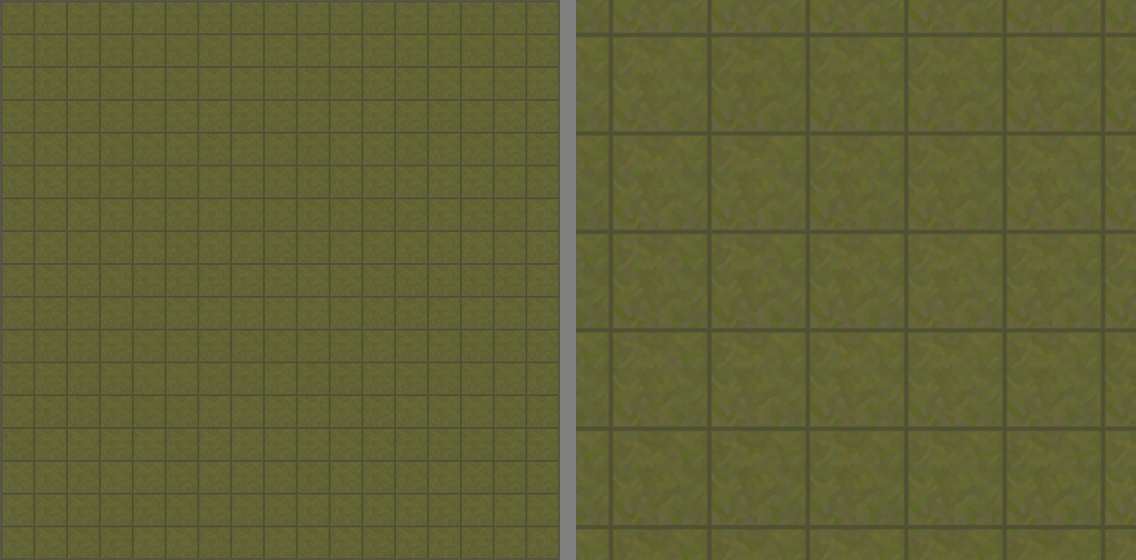
Left, the full canvas; right, a detail of the centre.
Reproduce this pattern procedurally as a WebGL 1 fragment shader.

```glsl
precision highp float;

uniform vec2 u_resolution;

vec2 hash2(vec2 p) {
  vec2 q = vec2(dot(p, vec2(127.1, 311.7)), dot(p, vec2(269.5, 183.3)));
  return fract(sin(q) * 43758.55);
}

// Cellular noise: x = distance to the nearest seed, y = random id of that seed.
vec2 cellular(vec2 p) {
  vec2 base = floor(p);
  vec2 nearest = vec2(8.0, 0.0);
  for (int j = -1; j <= 1; j++) {
    for (int i = -1; i <= 1; i++) {
      vec2 cell = base + vec2(float(i), float(j));
      vec2 seed = hash2(cell);
      float d = length(cell + seed - p);
      if (d < nearest.x) nearest = vec2(d, hash2(cell + 57.0).x);
    }
  }
  return nearest;
}

// Mossy ground inside one tile; t runs from the top left corner.
vec3 mossColor(vec2 t) {
  vec2 warped = t + 0.03 * sin(t.yx * 19.0 + vec2(0.0, 2.0));
  vec2 patches = cellular(warped * 5.0 + 3.0);
  vec2 grains = cellular(warped * 13.0 + 21.0);
  vec2 flecks = cellular(mat2(0.8, 0.6, -0.6, 0.8) * warped * vec2(9.0, 8.0) + 40.0);
  float waves = sin(t.x * 9.0 + t.y * 7.0) * sin(t.y * 11.0 - t.x * 4.0 + 1.0);

  vec3 color = mix(vec3(0.388, 0.396, 0.193), vec3(0.378, 0.382, 0.232),
                   clamp(0.42 + 0.25 * waves + 0.5 * (patches.y - 0.5), 0.0, 1.0));
  color += 0.030 * (grains.y - 0.5) + 0.016 * (0.45 - grains.x);

  // Ochre flecks toward the top left, green ones all over, mauve along the bottom.
  float spot = 1.0 - smoothstep(0.15, 0.5, flecks.x);
  float ochre = spot * step(0.6, flecks.y) * (1.0 - 0.6 * t.x) * (1.0 - t.y);
  float green = spot * step(flecks.y, 0.28);
  float mauve = (1.0 - smoothstep(0.2, 0.55, grains.x)) * step(0.5, grains.y)
              * smoothstep(0.65, 0.9, t.y);
  color += ochre * vec3(0.055, 0.015, -0.025);
  color += green * vec3(-0.012, 0.022, -0.045);
  color += mauve * vec3(0.015, -0.025, 0.045);
  return color;
}

void main() {
  vec2 uv = gl_FragCoord.xy / u_resolution;
  vec2 grid = (vec2(uv.x, 1.0 - uv.y) - 0.0026) * 17.067;
  float pixel = 17.067 / min(u_resolution.x, u_resolution.y);
  vec2 tile = fract(grid);

  // Average four nearby samples to soften the fine grain.
  vec3 color = vec3(0.0);
  for (int k = 0; k < 4; k++) {
    vec2 corner = vec2(mod(float(k), 2.0), floor(float(k) * 0.5)) - 0.5;
    color += 0.25 * mossColor(clamp(tile + corner * pixel * 0.5, 0.0, 1.0));
  }

  // Slight tint drift between tiles.
  color += 0.006 * (hash2(floor(grid) + 9.0).x - 0.5);

  // Soft dark seams.
  vec2 seamDistance = min(tile, 1.0 - tile);
  vec2 seam = 1.0 - smoothstep(vec2(0.008), vec2(0.03 + 0.6 * pixel), seamDistance);
  color = mix(color, vec3(0.295, 0.305, 0.195), 0.88 * max(seam.x, seam.y));

  // Grey rim around the whole sheet.
  vec2 inside = min(grid, 17.0 - grid);
  float rim = 1.0 - smoothstep(-0.5 * pixel, 0.5 * pixel, min(inside.x, inside.y));
  color = mix(color, vec3(0.34, 0.34, 0.32), rim);

  gl_FragColor = vec4(color, 1.0);
}
```
